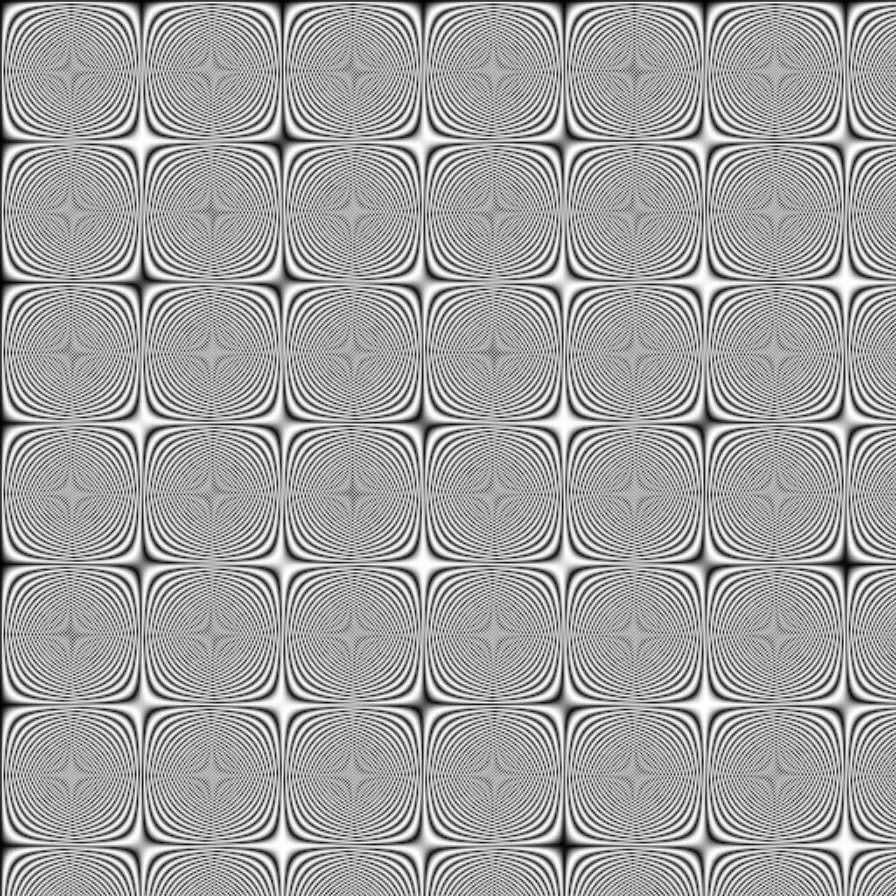
Give the GLSL for this pattern, as a WebGL 2 fragment shader.

```glsl
#version 300 es
precision highp float;
// Rounded-square ring tiles: the wave |sin(k x y)| sampled on a fixed lattice.
// Undersampling folds its hyperbolas into a repeating grid of cells whose
// corner tones drift; samples are blended so the lattice stays smooth at any size.

uniform vec2 u_resolution;
out vec4 fragColor;

const float PI = 3.14159265;
const float LATTICE = 512.0;           // samples across the canvas
const float CELL = 80.459;             // cell size in samples; its fraction sets corner tones
const vec3 DARK = vec3(0.0);
const vec3 LIGHT = vec3(1.0);

// Brightness of the wave at a lattice point
float foldedWave(vec2 node) {
    return abs(sin(PI * fract(node.x * node.y / CELL)));
}

// Bilinear blend of the four surrounding lattice points
float smoothWave(vec2 position) {
    vec2 node = floor(position);
    vec2 blend = position - node;
    float nearRow = mix(foldedWave(node), foldedWave(node + vec2(1.0, 0.0)), blend.x);
    float farRow = mix(foldedWave(node + vec2(0.0, 1.0)), foldedWave(node + 1.0), blend.x);
    return mix(nearRow, farRow, blend.y);
}

void main() {
    // Canvas coordinates, with the pattern starting at the upper left
    vec2 canvas = gl_FragCoord.xy / u_resolution;
    canvas.y = 1.0 - canvas.y;

    float tone = smoothWave(canvas * LATTICE - 0.5);
    fragColor = vec4(mix(DARK, LIGHT, tone), 1.0);
}
```
